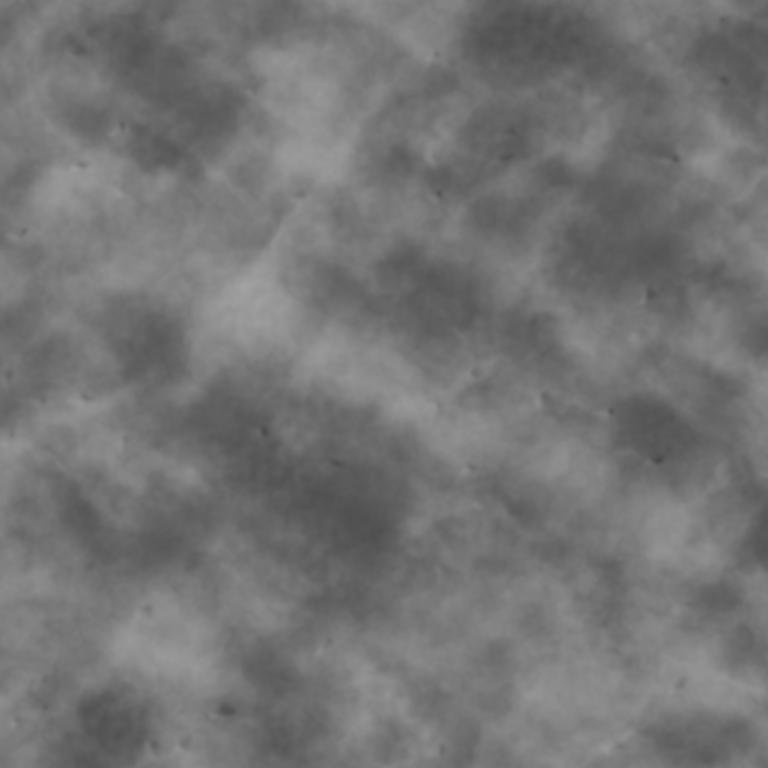
A WebGL 2 fragment shader for this texture:

```glsl
#version 300 es
precision highp float;
// Soft grey haze: cloudy gradient noise crossed by diagonal bands and
// thin bright filaments in two directions, with small mottled patches,
// a few pale glows and tiny dark specks scattered on jittered grids.

uniform vec2 u_resolution;
out vec4 fragColor;

const float MEAN_GREY = 0.464;
const float GREY_RANGE = 0.16;
const vec2 RISING = vec2(0.76, 0.65);
const vec2 FALLING = vec2(0.83, -0.558);

// Integer hash of a lattice cell, giving two values in 0..1
vec2 hash2(vec2 cell, uint seed) {
    uvec2 v = uvec2(ivec2(cell)) + uvec2(seed * 747u, seed * 1291u);
    v = v * 1664525u + 1013904223u;
    v.x += v.y * 1664525u;
    v.y += v.x * 1664525u;
    v ^= v >> 16u;
    v.x += v.y * 1664525u;
    v.y += v.x * 1664525u;
    v ^= v >> 16u;
    return vec2(v >> 8u) / 16777216.0;
}

float cornerSlope(vec2 cell, vec2 corner, vec2 f, uint seed) {
    vec2 gradient = normalize(hash2(cell + corner, seed) - 0.5 + 1e-4);
    return dot(gradient, f - corner);
}

// Signed gradient noise, about -0.7..0.7
float noise(vec2 p, uint seed) {
    vec2 cell = floor(p);
    vec2 f = p - cell;
    vec2 w = f * f * f * (f * (f * 6.0 - 15.0) + 10.0);
    float low = mix(cornerSlope(cell, vec2(0, 0), f, seed),
                    cornerSlope(cell, vec2(1, 0), f, seed), w.x);
    float high = mix(cornerSlope(cell, vec2(0, 1), f, seed),
                     cornerSlope(cell, vec2(1, 1), f, seed), w.x);
    return mix(low, high, w.y);
}

float clouds(vec2 p, int octaves, float gain, uint seed) {
    float sum = 0.0;
    float weight = 1.0;
    for (int i = 0; i < octaves; i++) {
        sum += weight * noise(p, seed + uint(i));
        p = mat2(1.6, 1.2, -1.2, 1.6) * p + 3.7;
        weight *= gain;
    }
    return sum;
}

// Coordinates along and across a direction
vec2 alignTo(vec2 p, vec2 direction) {
    return vec2(dot(p, direction), dot(p, vec2(-direction.y, direction.x)));
}

// Streaks running along a direction, halving in size per octave
float bands(vec2 p, vec2 direction, uint seed) {
    vec2 q = alignTo(p, direction) * vec2(2.2, 6.5);
    return noise(q, seed) + 0.6 * noise(q * 2.1 + 5.3, seed + 1u)
        + 0.3 * noise(q * 4.3 + 1.9, seed + 2u);
}

// Thin broken ridges where stretched noise crosses zero
float filaments(vec2 p, vec2 direction, float scale, float width, uint seed) {
    vec2 q = alignTo(p, direction) * vec2(0.25, 1.0) * scale;
    float ridge = noise(q, seed) / width;
    float presence = smoothstep(-0.05, 0.3, noise(p * 4.5, seed + 9u));
    return exp(-ridge * ridge) * presence;
}

// Soft round dots, at most one per grid cell
float dots(vec2 p, float cells, float chance, float radius, uint seed) {
    vec2 q = p * cells;
    vec2 cell = floor(q);
    vec2 center = 0.5 + 0.45 * (hash2(cell, seed) - 0.5);
    vec2 trait = hash2(cell, seed + 1u);
    vec2 offset = (q - cell - center) / (radius * cells);
    return step(trait.x, chance) * mix(0.3, 1.0, trait.y) * exp(-dot(offset, offset));
}

// Eases extremes toward a limit on both sides of zero
float softLimit(float value, float limit) {
    return limit * tanh(value / limit);
}

void main() {
    vec2 p = gl_FragCoord.xy / min(u_resolution.x, u_resolution.y);
    vec2 q = p + 0.018 * vec2(noise(p * 9.0, 51u), noise(p * 9.0, 52u));
    vec2 rough = q + 0.008 * vec2(noise(p * 50.0, 53u), noise(p * 50.0, 54u));

    // Cloudy base with crossing bands
    float tone = 0.13 * clouds(rough * 5.6, 5, 0.6, 3u) - 0.02;
    tone += 0.1 * bands(q, RISING, 21u) + 0.135 * bands(q, FALLING, 25u);

    // Bright filaments, wide then fine
    tone += 0.05 * filaments(q, RISING, 5.0, 0.06, 31u);
    tone += 0.05 * filaments(q, FALLING, 5.0, 0.07, 36u);
    tone += 0.045 * filaments(rough, RISING, 9.0, 0.09, 41u);
    tone += 0.045 * filaments(rough, FALLING, 9.0, 0.09, 46u);
    tone += 0.07 * dots(rough, 7.0, 0.3, 0.018, 61u);
    float grey = MEAN_GREY + softLimit(tone * 1.08, GREY_RANGE);

    // Dark specks, their light flanks and rare bright points
    grey -= 0.09 * dots(rough, 22.0, 0.11, 0.0065, 64u);
    grey += 0.06 * dots(rough + vec2(0.01, 0.006), 22.0, 0.11, 0.008, 64u);
    grey += 0.2 * dots(rough, 14.0, 0.006, 0.006, 67u);

    // Fine mottling, stronger in scattered patches
    float patchiness = smoothstep(-0.1, 0.4, noise(p * 9.0, 70u));
    grey += mix(0.012, 0.042, patchiness) * noise(p * 58.0, 71u);
    grey += 0.012 * noise(p * 120.0, 72u);

    fragColor = vec4(vec3(clamp(grey, 0.0, 1.0)), 1.0);
}
```
